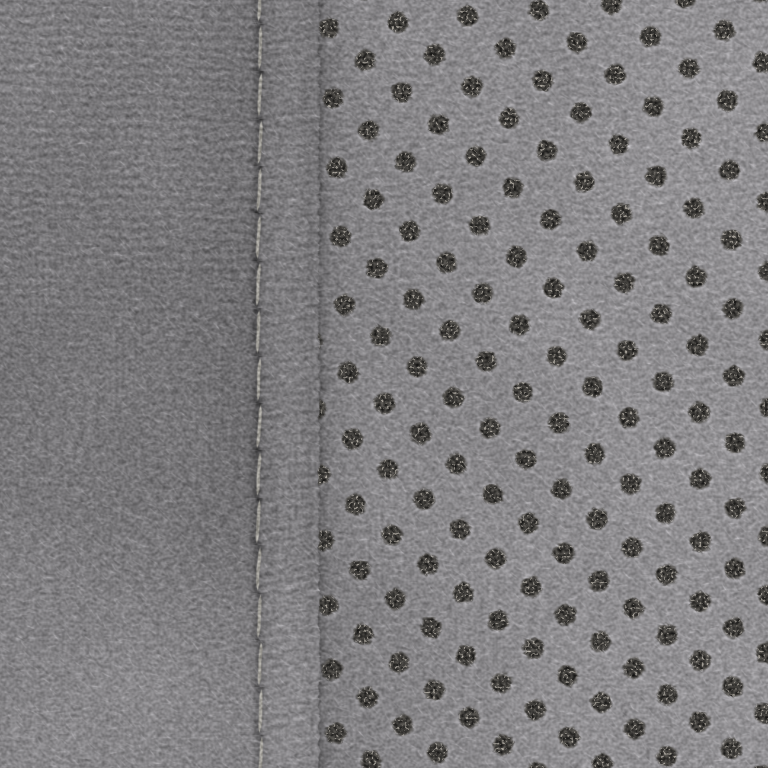
This texture is drawn by a WebGL 1 fragment shader. Its source:

```glsl
precision highp float;
// Grey brushed fabric: plain panel, stitched piping and a panel of dark grip dots.
uniform vec2 u_resolution;

float hash(vec2 cell) { return fract(sin(dot(cell, vec2(127.1, 311.7))) * 43758.5); }

vec2 gradientAt(vec2 cell) {
  float a = 6.2832 * hash(cell);
  return vec2(cos(a), sin(a));
}

float gradientNoise(vec2 p) {
  vec2 i = floor(p), f = p - i;
  vec2 w = f * f * f * (f * (f * 6.0 - 15.0) + 10.0);
  float a = dot(gradientAt(i), f);
  float b = dot(gradientAt(i + vec2(1, 0)), f - vec2(1, 0));
  float c = dot(gradientAt(i + vec2(0, 1)), f - vec2(0, 1));
  float d = dot(gradientAt(i + vec2(1, 1)), f - vec2(1, 1));
  return mix(mix(a, b, w.x), mix(c, d, w.x), w.y);
}

vec2 rotate(vec2 p, float a) { return mat2(cos(a), -sin(a), sin(a), cos(a)) * p; }

// Brushed nap: stretched noise at three fixed slants, locally bent
float nap(vec2 p) {
  vec2 bend = 0.006 * vec2(gradientNoise(p * 35.0), gradientNoise(p * 35.0 + 8.0));
  float sum = 0.0;
  for (int k = 0; k < 3; k++) {
    vec2 q = rotate(p + bend, -0.65 + 0.6 * float(k));
    sum += gradientNoise(q * vec2(90.0, 210.0) + float(k) * 31.0);
  }
  return sum;
}

// Loose hairs: one short random stroke per cell in several turned grids
float hairs(vec2 p) {
  float sum = 0.0;
  for (int k = 0; k < 5; k++) {
    vec2 q = rotate(p, 1.3 * float(k)) * 62.0 + float(k) * 17.0;
    vec2 cell = floor(q);
    float turn = hash(cell + 3.0);
    vec2 s = rotate(q - cell - 0.5, 1.3 * float(k) + 1.4 * turn - 1.1 - 2.6 * float(k));
    s.y += 0.5 * (turn - 0.5) * s.x * s.x + 0.3 * (hash(cell + 5.0) - 0.5);
    float stroke = exp(-s.y * s.y / 0.004) * smoothstep(0.45, 0.2, abs(s.x));
    sum += stroke * (hash(cell) - 0.35);
  }
  return sum;
}

// Gently bent lattice: grid.x counts columns, grid.y counts rows downward
float columnX(vec2 g) {
  return 0.4284 + 0.005 * g.y + 0.0002 * (1.0 - g.y / 9.0) * g.x * (g.x - 8.0);
}

float columnStep(float row) { return 0.046 - 0.000026 * row * row; }

float columnRise(float row) {
  return 0.0039 - 0.0005 * smoothstep(1.0, 7.0, row) + 0.0017 * smoothstep(7.0, 11.0, row);
}

vec2 gridToCanvas(vec2 g) {
  return vec2(columnX(g) + columnStep(g.y) * g.x,
              0.9635 - 0.0921 * g.y + 0.00049 * g.y * g.y + columnRise(g.y) * g.x);
}

vec2 canvasToGrid(vec2 p) {
  vec2 g = vec2(0.0, (0.9635 - p.y) / 0.088);
  for (int k = 0; k < 6; k++) {
    g.x = (p.x - columnX(g)) / columnStep(g.y);
    g.y = (0.9635 - p.y + 0.00049 * g.y * g.y + columnRise(g.y) * g.x) / 0.0921;
  }
  return g;
}

// Offset from the nearest dot centre; odd columns sit half a row lower
vec2 dotOffset(vec2 p) {
  vec2 g = canvasToGrid(p);
  vec2 a = p - gridToCanvas(vec2(2.0 * floor(g.x * 0.5 + 0.5), floor(g.y + 0.5)));
  vec2 b = p - gridToCanvas(vec2(2.0 * floor(g.x * 0.5) + 1.0, floor(g.y) + 0.5));
  return dot(a, a) < dot(b, b) ? a : b;
}

void main() {
  vec2 p = gl_FragCoord.xy / u_resolution;
  float px = 1.0 / u_resolution.y;
  float fluff = nap(p), hair = hairs(p);
  float grain = gradientNoise(p * 240.0);
  float cloud = gradientNoise(p * 5.0) + 0.5 * gradientNoise(p * 13.0 + 4.0);
  float warp = 0.5 * gradientNoise(p * vec2(30.0, 18.0));
  float seamX = 0.3365 + 0.003 * pow(2.0 * p.y - 1.0, 2.0) + 0.0008 * sin(p.y * 17.0);
  float edgeX = 0.4155 + 0.004 * gradientNoise(p * vec2(20.0, 110.0)) + 0.0015 * hair;

  // Plain panel: knit rows above, brushed pile below
  float knit = sin(6.2832 * (p.y * 76.0 + p.x * 2.0 + warp));
  float plain = 0.452 + 0.07 * smoothstep(0.5, 0.05, p.y) + 0.03 * smoothstep(0.55, 0.95, p.y);
  plain += 0.026 * knit * smoothstep(0.4, 0.75, p.y) - 0.025 * smoothstep(0.2, 0.33, p.x);

  // Dotted panel: base cloth with faint slanted rows
  float rows = sin(6.2832 * (p.y * 72.0 - p.x * 6.0 + warp * 1.6));
  float dotted = 0.515 + 0.045 * smoothstep(0.42, 0.85, p.x) + 0.016 * rows * smoothstep(0.1, 0.7, p.y);

  // Rounded piping between the seam and the fold
  float across = clamp((p.x - seamX) / (edgeX - seamX), 0.0, 1.0);
  float piping = 0.435 + 0.055 * sin(3.1416 * across) + 0.045 * smoothstep(0.5, 0.0, p.y);
  piping += 0.024 * sin(6.2832 * (p.y * 74.0 - across * 0.7 + warp));
  piping += 0.03 * exp(-pow((p.x - edgeX + 0.004) / 0.004, 2.0));

  float onDotted = smoothstep(-0.0015, 0.0015, p.x - edgeX);
  float shade = mix(mix(plain, piping, smoothstep(-0.002, 0.002, p.x - seamX)), dotted, onDotted);
  shade += 0.065 * fluff + 0.09 * hair + 0.1 * grain + 0.025 * cloud;

  // Fold shadow cast on the dotted panel
  float past = max(p.x - edgeX, 0.0);
  shade -= onDotted * (0.12 * exp(-past / 0.006) + 0.05 * exp(-past / 0.025));

  // Grip dots with fuzzy rims and glittering speckles
  vec2 offset = dotOffset(p);
  float radius = length(offset) + 0.0022 * gradientNoise(p * 110.0) + 0.0012 * fluff + 0.002 * hair;
  shade += onDotted * exp(-pow((radius - 0.0165) / 0.002, 2.0)) * (0.035 - 1.5 * offset.y);
  float ink = 0.22 + 0.24 * gradientNoise(p * 220.0 + 9.0) + 0.1 * max(hair, 0.0);
  ink += 0.32 * smoothstep(0.1, 0.45, gradientNoise(p * 300.0 + 3.0));
  float onDot = onDotted * (1.0 - smoothstep(0.0115 - px, 0.0145 + px, radius));
  shade = mix(shade, ink, onDot);

  // Sunken seam with slightly slanted stitches
  float phase = fract(p.y * 16.2 + 0.3);
  float gap = min(phase, 1.0 - phase);
  float side = p.x - seamX - 0.004 * (phase - 0.5) - 0.0015 * gradientNoise(p * 40.0);
  shade -= 0.1 * exp(-pow((side + 0.003) / 0.006, 2.0));
  shade -= 0.1 * exp(-pow(side / 0.004, 2.0) - pow(gap / 0.08, 2.0));
  float halfWidth = 0.0021 * smoothstep(0.0, 0.2, gap);
  float thread = smoothstep(px, -px, abs(side) - halfWidth) * smoothstep(0.02, 0.1, gap);

  vec3 color = shade * mix(vec3(1.0, 0.99, 1.01), vec3(1.03, 1.0, 0.95), onDot);
  vec3 yarn = vec3(0.68, 0.67, 0.64) + 0.25 * grain - 18.0 * abs(side);
  gl_FragColor = vec4(mix(color, yarn, 0.85 * thread), 1.0);
}
```
